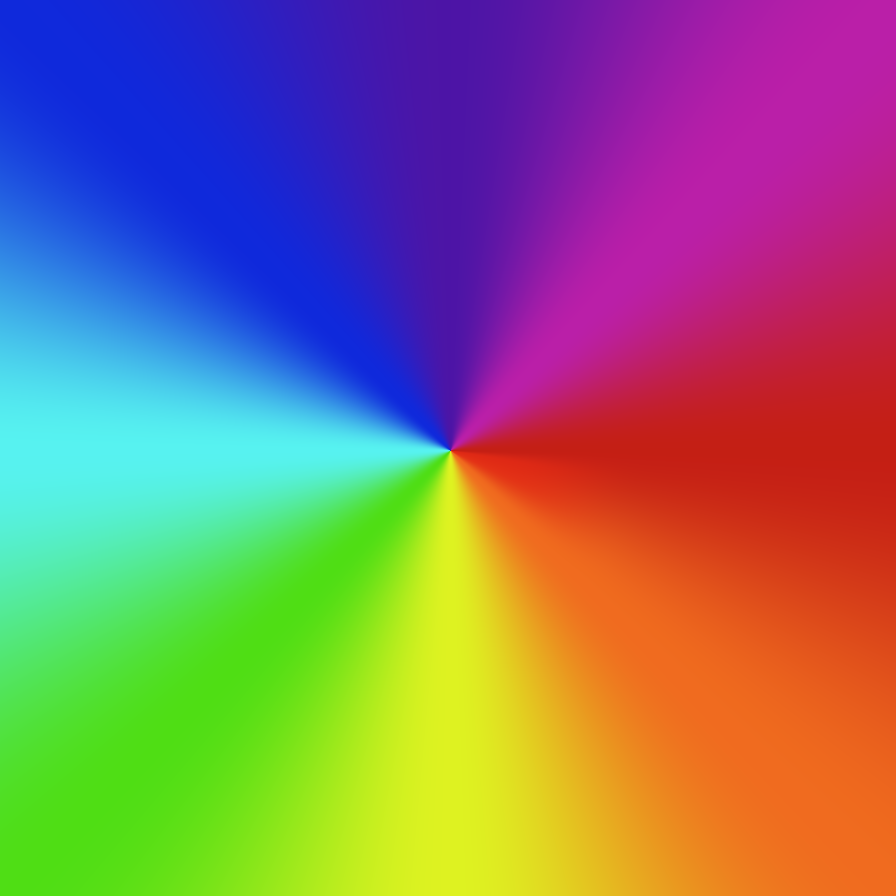
This background is drawn by a WebGL 2 fragment shader. Its source:

```glsl
#version 300 es
precision highp float;
// Draws a smooth conic rainbow of eight hues turning about the canvas centre.

uniform vec2 u_resolution;
out vec4 outColor;

const float TAU = 6.2831853;

// Hues spaced an eighth of a turn apart, counterclockwise from the right
const vec3 HUES[8] = vec3[8](
    vec3(0.77, 0.12, 0.08),  // red
    vec3(0.73, 0.12, 0.66),  // magenta
    vec3(0.30, 0.08, 0.65),  // violet
    vec3(0.06, 0.16, 0.86),  // blue
    vec3(0.34, 0.95, 0.94),  // cyan
    vec3(0.31, 0.87, 0.08),  // green
    vec3(0.87, 0.95, 0.13),  // yellow
    vec3(0.94, 0.42, 0.12)   // orange
);

// Eased blend between neighbouring hues; turn runs from 0 to 1
vec3 conicColor(float turn) {
    float position = fract(turn) * 8.0;
    int sector = int(position) % 8;
    float blend = smoothstep(0.0, 1.0, fract(position));
    return mix(HUES[sector], HUES[(sector + 1) % 8], blend);
}

void main() {
    vec2 offset = gl_FragCoord.xy / u_resolution - vec2(0.503, 0.497);
    float radius = length(offset);
    float turn = fract(atan(offset.y, offset.x + 1e-6) / TAU);
    vec3 color = conicColor(turn);

    // Warm red glow hugging the centre, between the red and orange rays
    float wedge = smoothstep(0.87, 0.94, turn) * (1.0 - smoothstep(0.97, 1.0, turn));
    float glow = wedge * (1.0 - smoothstep(0.06, 0.22, radius));
    color = mix(color, vec3(0.90, 0.16, 0.08), 0.75 * glow);

    outColor = vec4(color, 1.0);
}
```
